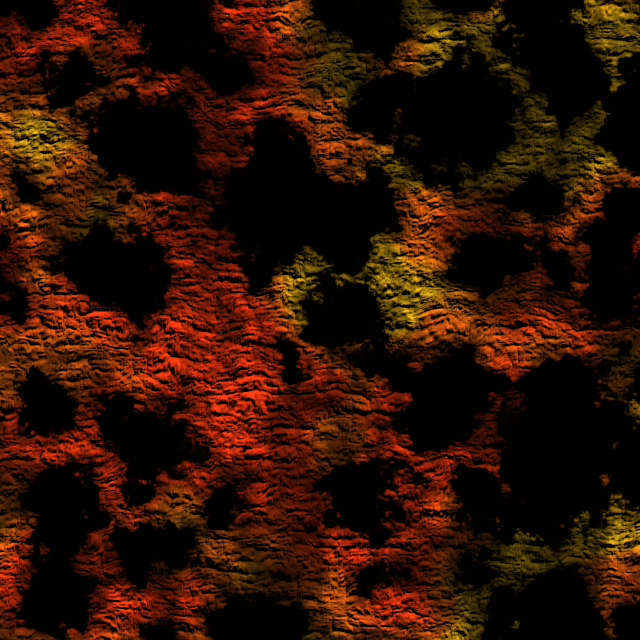
Write a three.js fragment shader that draws this texture.

```glsl
// Glowing red, orange and yellow volcanic crust broken by black cavities.
varying vec2 vUv;

const vec3 RED = vec3(0.88, 0.20, 0.05);
const vec3 ORANGE = vec3(0.80, 0.34, 0.05);
const vec3 YELLOW = vec3(0.79, 0.60, 0.05);
const vec3 SOOT = vec3(0.004, 0.002, 0.0);

const float CAVITY_CELLS = 6.3;
const vec2 GRAIN_SCALE = vec2(25.0, 38.0);
const float LIGHT_STEP = 0.002;

float hash(vec2 p) {
  return fract(sin(dot(p, vec2(127.1, 311.7))) * 43758.5453);
}

float valueNoise(vec2 p) {
  vec2 cell = floor(p);
  vec2 f = fract(p);
  vec2 blend = f * f * f * (f * (f * 6.0 - 15.0) + 10.0);
  float bottom = mix(hash(cell), hash(cell + vec2(1.0, 0.0)), blend.x);
  float top = mix(hash(cell + vec2(0.0, 1.0)), hash(cell + 1.0), blend.x);
  return mix(bottom, top, blend.y);
}

// Layered noise, normalised to 0..1; crease folds each layer into sharp valleys
float fbm(vec2 p, float gain, float crease) {
  float sum = 0.0;
  float total = 0.0;
  float amplitude = 1.0;
  for (int i = 0; i < 4; i++) {
    float layer = valueNoise(p);
    sum += amplitude * mix(layer, abs(2.0 * layer - 1.0), crease);
    total += amplitude;
    amplitude *= gain;
    p = p * 2.03 + vec2(17.3, 9.1);
  }
  return sum / total;
}

vec2 warp(vec2 p, float scale, float amount) {
  vec2 offset = vec2(fbm(p * scale, 0.5, 0.0), fbm(p * scale + 41.7, 0.5, 0.0)) - 0.5;
  return p + amount * offset;
}

// Signed distance to scattered round cavities, in cell units
float cavityDistance(vec2 p) {
  vec2 cell = floor(p);
  float nearest = 2.0;
  for (int y = -1; y <= 1; y++) {
    for (int x = -1; x <= 1; x++) {
      vec2 id = cell + vec2(float(x), float(y));
      vec2 center = id + 0.1 + 0.8 * vec2(hash(id + 3.7), hash(id + 19.2));
      float radius = mix(0.1, 0.56, hash(id + 53.4));
      nearest = min(nearest, length(p - center) - radius);
    }
  }
  return nearest;
}

float crustHeight(vec2 p) {
  return fbm(p * GRAIN_SCALE, 0.66, 1.0);
}

// Relief lit from above: soft highlights, deep thin shadows
float reliefLight(vec2 p, float strength) {
  vec2 toLight = LIGHT_STEP * vec2(0.3, 0.95);
  float slope = strength * (crustHeight(p - toLight) - crustHeight(p + toLight));
  return clamp(0.66 + mix(slope, 0.6 * slope, step(0.0, slope)), 0.0, 1.15);
}

vec3 crustColor(float heat) {
  vec3 warm = mix(RED, ORANGE, smoothstep(0.34, 0.49, heat));
  return mix(warm, YELLOW, smoothstep(0.5, 0.62, heat));
}

void main() {
  // Ragged cavities with crumbling rims
  vec2 bent = warp(vUv, 10.0, 0.1);
  float crumbs = fbm(vUv * 32.0 + 7.0, 0.65, 0.0) - 0.5;
  float land = cavityDistance(bent * CAVITY_CELLS) + 0.6 * crumbs;
  float rim = smoothstep(-0.04, 0.05, land);
  float body = mix(0.5, 1.0, smoothstep(0.0, 0.34, land));

  // Broad hue drift and darker scorched patches
  vec3 color = crustColor(fbm(vUv * 4.2 + 2.6, 0.45, 0.0));
  float scorch = mix(0.5, 1.08, smoothstep(0.34, 0.6, fbm(vUv * 9.0 + 31.0, 0.55, 0.0)));

  // Fine embossed grain
  float light = reliefLight(warp(vUv, 16.0, 0.025), 4.2);

  gl_FragColor = vec4(SOOT + color * rim * body * scorch * light, 1.0);
}
```
